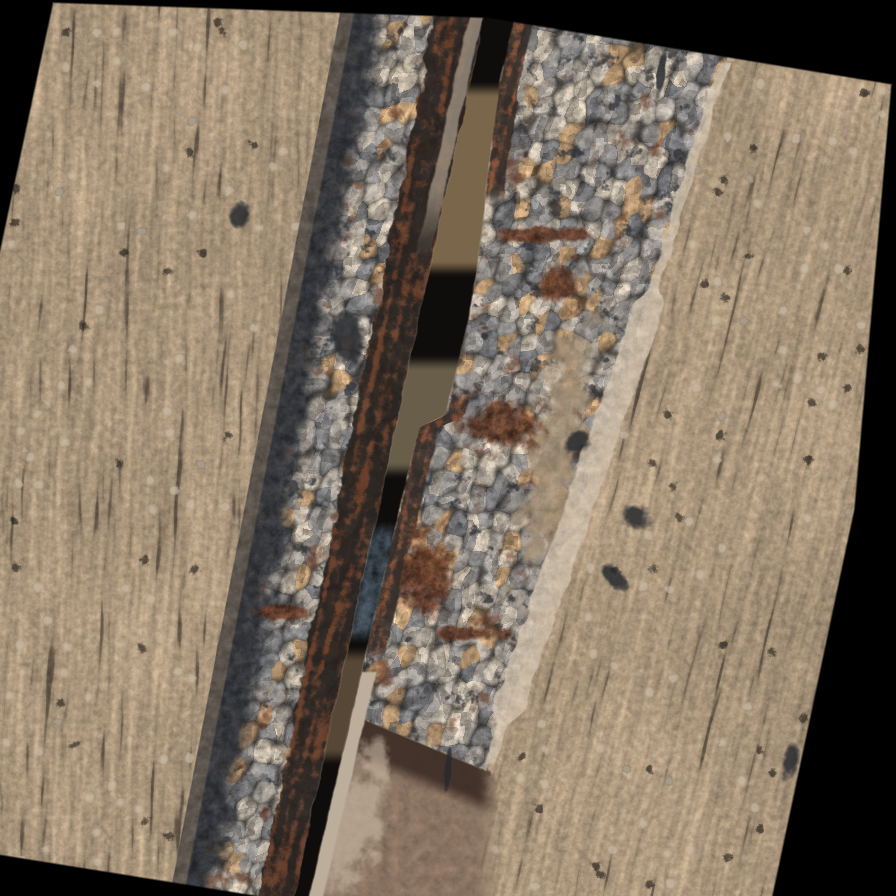
Write a three.js fragment shader that draws this texture.

```glsl
// Two weathered concrete slabs with a broken, rusted expansion joint between them.
// Slanted boundaries x(y) split the plane into layers; gradient and cell noise
// give the grooves, crushed stones, rust and shadow their texture.
#define EDGE 0.0016
#define STONES 58.0
#define GROOVES 105.0
#define SAND vec3(0.66, 0.58, 0.48)
#define PALE vec3(0.80, 0.74, 0.66)
#define RUST vec3(0.40, 0.23, 0.15)
#define SHADE vec3(0.17, 0.18, 0.20)
#define DARK vec3(0.06, 0.05, 0.045)

varying vec2 vUv;
float rough, fine;  // shared coarse and fine noise

vec2 hash2(vec2 p) {
  vec3 q = fract(p.xyx * vec3(0.1031, 0.1030, 0.0973));
  q += dot(q, q.yzx + 33.33);
  return fract((q.xx + q.yz) * q.zy);
}

float gnoise(vec2 p) {
  vec2 i = floor(p), f = fract(p), u = f * f * (3.0 - 2.0 * f), o = vec2(1, 0);
  float a = dot(hash2(i) - 0.5, f), b = dot(hash2(i + o) - 0.5, f - o);
  float c = dot(hash2(i + o.yx) - 0.5, f - o.yx), d = dot(hash2(i + 1.0) - 0.5, f - 1.0);
  return 2.0 * mix(mix(a, b, u.x), mix(c, d, u.x), u.y);
}

float fbm(vec2 p) {
  float sum = 0.0, amp = 1.0;
  for (int i = 0; i < 4; i++) {
    sum += amp * gnoise(p);
    p = p * 2.03 + 17.3;
    amp *= 0.6;
  }
  return sum;
}

// Nearest cell: x = distance, yz = random values of that cell
vec3 cells(vec2 p) {
  vec3 best = vec3(9.0);
  for (int k = 0; k < 9; k++) {
    vec2 id = floor(p) + vec2(mod(float(k), 3.0), floor(float(k) / 3.0)) - 1.0;
    float d = length(id + 0.15 + 0.7 * hash2(id) - p);
    if (d < best.x) best = vec3(d, hash2(id + 71.0));
  }
  return best;
}

float above(float a, float x) { return smoothstep(a - EDGE, a + EDGE, x); }
float band(float a, float b, float x) { return above(a, x) * above(x, b); }
float soft(float a, float b, float x) {
  return smoothstep(a - 0.01, a + 0.01, x) * (1.0 - smoothstep(b - 0.01, b + 0.01, x));
}

// Ragged ellipse around (cx, cy), sheared by lean
float blot(float cx, float cy, float rx, float ry, float lean) {
  vec2 d = vUv - vec2(cx, cy);
  d.x -= lean * d.y;
  return 1.0 - smoothstep(0.55, 1.1, length(d / vec2(rx, ry)) + 0.7 * rough);
}

vec3 slab(vec2 p, float lean) {
  float u = (p.x - lean * p.y + 0.004 * gnoise(p * 9.0)) * GROOVES;
  float groove = gnoise(vec2(u, p.y * 6.0)) + 0.7 * gnoise(vec2(u * 2.1, p.y * 22.0));
  float grain = fbm(p * 130.0);
  vec3 c = SAND * (1.0 + 0.24 * groove + 0.2 * grain + 0.1 * fbm(p * 5.0));
  c *= 1.0 - 0.34 * smoothstep(0.28, 0.62, -groove);
  vec3 pit = cells(p * 34.0);
  float spot = 1.0 - smoothstep(0.08, 0.22, pit.x + 0.15 * grain);
  c = mix(c, c * 0.5, spot * step(0.91, pit.y));
  return mix(c, PALE, 0.7 * spot * step(0.82, pit.z));
}

vec3 rubble(vec2 p) {
  vec2 q = vec2(p.x - 0.25 * p.y, p.y * 0.8) + 0.008 * vec2(gnoise(p * 50.0), gnoise(p * 50.0 + 40.0));
  vec3 big = cells(q * STONES), small = cells(q * STONES * 2.2);
  vec3 c = mix(vec3(0.46, 0.46, 0.47), vec3(0.77, 0.72, 0.65), big.y);
  c = mix(c, vec3(0.72, 0.55, 0.36), 0.65 * step(0.86, big.z));
  c *= 0.82 + 0.35 * small.y + 0.35 * fine;
  c *= 1.0 - 0.5 * smoothstep(0.4, 0.8, big.x);
  c = mix(c, SHADE, 0.75 * smoothstep(0.22, 0.55, fbm(p * 38.0 + 9.0)));
  return mix(c, RUST, 0.6 * smoothstep(0.25, 0.6, rough));
}

void main() {
  vec2 p = vUv;
  float x = p.x, y = p.y;
  rough = fbm(p * 27.0);
  fine = fbm(p * 85.0);
  float wob = 0.006 * rough;

  // Boundaries of the joint from left to right
  float s = x - 0.19 - 0.193 * y;
  float l = x - 0.328 - 0.217 * y - 0.5 * wob;
  float r = x - 0.345 - 0.234 * y - 0.3 * wob - 0.027 * soft(0.53, 0.9, y) * (1.0 - smoothstep(0.62, 0.95, y));
  float e = x - 0.494 - 0.35 * y + 0.01 * smoothstep(0.6, 0.9, y);
  float step0 = y - 0.195 + 0.42 * (x - 0.41);

  // Slabs and crushed stone
  vec3 col = slab(p, l < 0.0 ? 0.05 : 0.24);
  float stones = max(above(0.0, s) * above(l, 0.0), above(0.0, r) * above(e, 0.0) * above(0.0, step0 + wob));
  col = mix(col, rubble(p), stones);

  // Cut face and shadow of the left slab
  col = mix(col, SHADE * (1.0 + 0.5 * fine), 0.9 * above(0.0, s) * (1.0 - smoothstep(0.035, 0.062, s + 3.0 * wob)));
  col = mix(col, vec3(0.36, 0.33, 0.3) * (1.0 + 0.3 * fine), band(0.0, 0.015, s));

  // Mortar, pale ridge, lower block with its shaded step
  col = mix(col, SAND * (0.96 + 0.12 * fine), 0.85 * blot(0.622, 0.5, 0.033, 0.16, 0.2));
  float w = 0.006 + 0.011 * soft(0.2, 0.67, y);
  col = mix(col, PALE * (1.0 + 0.15 * fine), 0.85 * band(-w, w, e + wob) * band(0.147, 0.93, y));
  float block = above(0.0, r) * (1.0 - smoothstep(0.53, 0.56, x + wob)) * above(step0, 0.0);
  col = mix(col, vec3(0.54, 0.45, 0.38) * (1.0 + 0.18 * fine), block);
  col = mix(col, vec3(0.23, 0.17, 0.14), 0.9 * block * smoothstep(-0.052, -0.03, step0));
  col = mix(col, PALE, 0.6 * block * blot(0.395, 0.08, 0.03, 0.09, 0.23));
  col = mix(col, PALE * 0.92, band(0.0, 0.016, r) * above(y, 0.25));

  // Rust stains and bars, then dark holes and cracks
  float stain = max(blot(0.56, 0.525, 0.05, 0.027, 0.0), blot(0.475, 0.36, 0.035, 0.05, 0.0));
  stain = max(stain, max(blot(0.625, 0.683, 0.025, 0.022, 0.0), blot(0.6, 0.738, 0.06, 0.01, 0.0)));
  stain = max(stain, max(blot(0.525, 0.293, 0.04, 0.009, 0.0), blot(0.315, 0.316, 0.035, 0.009, 0.0)));
  col = mix(col, RUST * (0.9 + 0.7 * fine), 0.85 * stain);
  float hole = max(blot(0.388, 0.62, 0.022, 0.025, 0.0), blot(0.265, 0.759, 0.012, 0.014, 0.0));
  hole = max(hole, max(blot(0.708, 0.424, 0.019, 0.014, 0.0), blot(0.684, 0.358, 0.013, 0.015, -0.4)));
  hole = max(hole, max(blot(0.884, 0.155, 0.01, 0.022, 0.2), blot(0.645, 0.505, 0.018, 0.015, 0.0)));
  hole = max(hole, max(blot(0.5, 0.14, 0.004, 0.025, 0.1), blot(0.738, 0.92, 0.005, 0.032, 0.15)));
  col = mix(col, SHADE * 0.9, 0.85 * hole);

  // Rusted steel lips
  float streak = gnoise(vec2((x - 0.22 * y) * 130.0, y * 14.0)) + 0.6 * fine;
  vec3 steel = mix(DARK * 2.5, RUST, smoothstep(-0.15, 0.5, streak));
  col = mix(col, steel, 0.92 * band(wob - 0.04 - 0.016 * y, 0.0, l));
  col = mix(col, PALE * 0.75, 0.8 * band(-0.018, -0.003, l + wob) * smoothstep(0.7, 0.8, y));
  float lip = soft(0.27, 0.56, y) + soft(0.78, 0.98, y);
  col = mix(col, steel * 1.35, 0.9 * lip * band(0.0, 0.022, r + wob));

  // Open gap with lit stretches
  vec3 deep = mix(DARK, vec3(0.48, 0.4, 0.29), soft(0.7, 0.9, y));
  deep = mix(deep, vec3(0.41, 0.37, 0.29), soft(0.475, 0.595, y));
  deep = mix(deep, vec3(0.25, 0.3, 0.34) * (1.0 + streak), 0.8 * soft(0.29, 0.41, y));
  deep = mix(deep, vec3(0.34, 0.28, 0.21), soft(0.155, 0.27, y));
  col = mix(col, deep, above(0.0, l) * above(r, 0.0));

  // Black surround
  float inside = min(0.999 - 0.035 * x, 1.07 - 0.165 * x) - y;
  inside = min(inside, min(0.916 + 0.087 * y, 0.862 + 0.212 * y) - x);
  inside = min(inside, min(x + 0.154 - 0.214 * y, y - 0.046 + 0.16 * x));
  gl_FragColor = vec4(clamp(col, 0.0, 1.0) * above(0.0, inside), 1.0);
}
```
